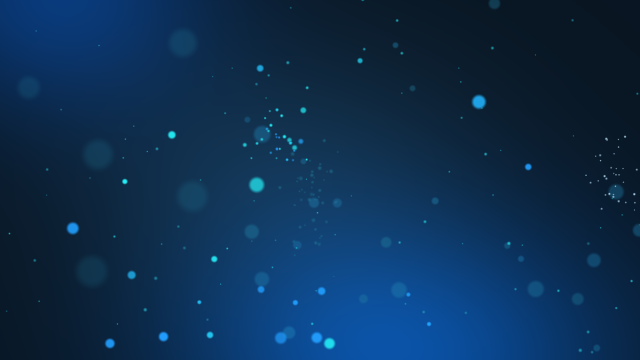
Give the GLSL for this background, as a Shadertoy shader.

```glsl
const vec3 NIGHT = vec3(0.033, 0.082, 0.130);
const vec3 HAZE_TINT = vec3(0.042, 0.112, 0.165);
const vec3 CORNER_TINT = vec3(0.000, 0.140, 0.345);
const vec3 FLOOR_TINT = vec3(0.000, 0.225, 0.500);
const vec3 TEAL = vec3(0.13, 0.50, 0.62);
const vec3 AZURE = vec3(0.13, 0.62, 1.00);
const vec3 CYAN = vec3(0.14, 0.95, 0.98);
const vec3 FROST = vec3(0.76, 0.92, 1.00);

// Areas: centre in xy, radii in zw, in units of canvas height
const vec4 HAZE_AREA = vec4(0.78, 0.50, 0.58, 0.40);
const vec4 CORNER_AREA = vec4(0.16, 1.03, 0.42, 0.34);
const vec4 FLOOR_AREA = vec4(1.10, 0.00, 0.60, 0.38);
const vec4 VEIL_AREA = vec4(0.48, 0.60, 0.28, 0.36);
const vec4 BOKEH_AREA = vec4(1.05, 0.38, 0.75, 0.55);
const vec4 SPARK_AREA = vec4(0.55, 0.50, 0.62, 0.50);
const vec4 EDGE_AREA = vec4(0.72, 0.03, 0.50, 0.13);
const vec4 DUST_AREA = vec4(0.90, 0.50, 1.00, 0.75);

// Swarms: centre in xy, spread in zw
const vec4 SPARK_SWARM = vec4(0.775, 0.615, 0.085, 0.085);
const vec4 TEAL_SWARM = vec4(0.870, 0.455, 0.075, 0.160);
const vec4 FROST_SWARM = vec4(1.710, 0.510, 0.085, 0.150);
const float GOLDEN_ANGLE = 2.399963;

vec3 hash3(vec2 cell, float seed) {
    vec3 q = fract(vec3(cell.xyx + seed) * vec3(0.1031, 0.1030, 0.0973));
    q += dot(q, q.yxz + 33.33);
    return fract((q.xxy + q.yzz) * q.zyx);
}

float glow(vec2 p, vec4 area) {
    vec2 d = (p - area.xy) / area.zw;
    return exp(-dot(d, d));
}

float disc(vec2 d, float radius, float softness) {
    float pixel = 0.7 / iResolution.y;
    return 1.0 - smoothstep(radius * (1.0 - softness) - pixel, radius + pixel, length(d));
}

// Jittered discs, one per cell at most; returns coverage and hue
vec2 scatter(vec2 p, float size, vec2 radii, float softness, float chance, vec4 area, float seed) {
    vec2 home = floor(p / size);
    vec2 result = vec2(0.0);
    for (int y = -1; y <= 1; y++) {
        for (int x = -1; x <= 1; x++) {
            vec2 cell = home + vec2(x, y);
            vec3 place = hash3(cell, seed);
            vec3 look = hash3(cell, seed + 47.0);
            vec2 centre = (cell + 0.12 + 0.76 * place.xy) * size;
            float present = step(place.z, chance * glow(centre, area));
            float radius = mix(radii.x, radii.y, look.x * look.x);
            float cover = present * disc(p - centre, radius, softness) * mix(0.7, 1.0, look.z);
            if (cover > result.x) result = vec2(cover, look.y);
        }
    }
    return result;
}

// Specks on a jittered golden spiral, denser at the centre
vec2 swarm(vec2 p, vec4 area, int count, vec2 radii, float seed) {
    vec2 result = vec2(0.0);
    for (int i = 0; i < count; i++) {
        float n = float(i);
        vec3 h = hash3(vec2(n, n * 0.37), seed);
        float angle = n * GOLDEN_ANGLE + h.x * 2.0;
        float reach = pow((n + 0.5) / float(count), 0.8) * mix(0.7, 1.3, h.y);
        vec2 centre = area.xy + area.zw * reach * vec2(cos(angle), sin(angle));
        float radius = mix(radii.x, radii.y, h.z * h.z);
        float cover = disc(p - centre, radius, 0.5) * mix(0.6, 1.0, h.x);
        if (cover > result.x) result = vec2(cover, h.y);
    }
    return result;
}

vec3 sparkColor(float hue) {
    return mix(AZURE, CYAN, smoothstep(0.2, 0.7, hue));
}

void mainImage(out vec4 fragColor, in vec2 fragCoord) {
    vec2 p = fragCoord / iResolution.y;
    p.x += 0.5 * (16.0 / 9.0 - iResolution.x / iResolution.y);

    // Broad light
    vec3 color = NIGHT + HAZE_TINT * glow(p, HAZE_AREA)
               + CORNER_TINT * glow(p, CORNER_AREA) + FLOOR_TINT * glow(p, FLOOR_AREA);

    // Out-of-focus discs
    vec2 veil = scatter(p, 0.20, vec2(0.034, 0.070), 0.45, 0.90, VEIL_AREA, 3.0);
    vec2 bokeh = scatter(p, 0.13, vec2(0.009, 0.027), 0.30, 0.50, BOKEH_AREA, 11.0);
    color = mix(color, TEAL, 0.25 * veil.x);
    color = mix(color, mix(TEAL, AZURE, 0.4 * bokeh.y), 0.42 * bokeh.x);

    // Bright discs and dust
    vec2 spark = scatter(p, 0.13, vec2(0.006, 0.026), 0.35, 0.42, SPARK_AREA, 23.0);
    vec2 edge = scatter(p, 0.10, vec2(0.007, 0.026), 0.35, 0.75, EDGE_AREA, 61.0);
    vec2 dust = scatter(p, 0.06, vec2(0.0016, 0.0056), 0.50, 0.28, DUST_AREA, 31.0);
    color = mix(color, sparkColor(spark.y), spark.x);
    color = mix(color, sparkColor(edge.y), edge.x);
    color = mix(color, mix(TEAL, CYAN, dust.y), 0.85 * dust.x);

    // Clusters
    vec2 sparks = swarm(p, SPARK_SWARM, 24, vec2(0.0030, 0.0085), 5.0);
    vec2 motes = swarm(p, TEAL_SWARM, 46, vec2(0.0025, 0.0065), 7.0);
    vec2 frost = swarm(p, FROST_SWARM, 34, vec2(0.0016, 0.0036), 9.0);
    color = mix(color, TEAL, 0.5 * motes.x);
    color = mix(color, sparkColor(sparks.y), sparks.x);
    color = mix(color, FROST, 0.95 * frost.x);

    fragColor = vec4(color, 1.0);
}
```
